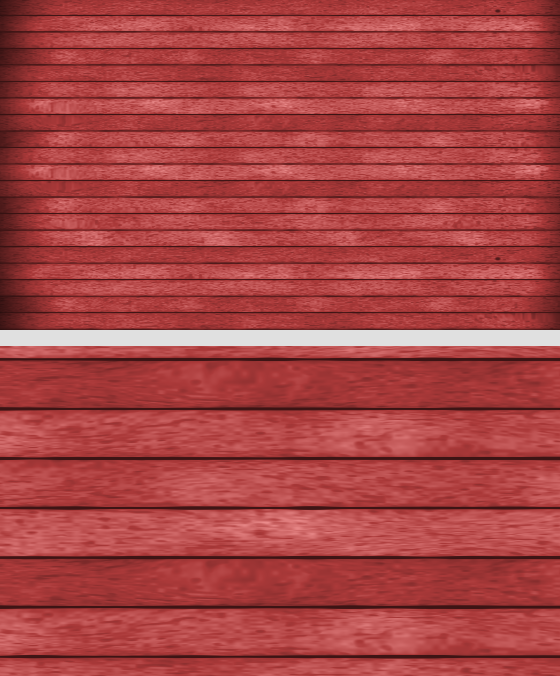
Top, the full canvas; bottom, a detail of the centre.
This texture is drawn by a Shadertoy shader. Its source:

```glsl
// Twenty red-stained horizontal boards with thin dark seams, fine grain and worn pale patches.
// Each row picks one of eleven board kinds, which seeds its tone, grain and patches;
// seams, knots and a shading of the left and right ends are laid on top.

const float BOARDS = 19.98;
const float FIRST_SEAM = 0.07;
const float SEAM_HALF_WIDTH = 0.028;
const float SEAM_TONE = 0.21;
const float PATCH_PERIOD = 4.0;

// Mean brightness of each board kind
const float BOARD_TONE[11] = float[11](
    0.675, 0.745, 0.725, 0.705, 0.675, 0.715, 0.755, 0.66, 0.72, 0.705, 0.735);

float hash(vec2 p) {
    vec3 q = fract(vec3(p.xyx) * 0.1031);
    q += dot(q, q.yzx + 33.33);
    return fract((q.x + q.y) * q.z);
}

// Value noise whose lattice repeats along x after the given period
float noise(vec2 p, float period) {
    vec2 i = floor(p), f = fract(p);
    f = f * f * (3.0 - 2.0 * f);
    float x0 = mod(i.x, period), x1 = mod(i.x + 1.0, period);
    return mix(mix(hash(vec2(x0, i.y)), hash(vec2(x1, i.y)), f.x),
               mix(hash(vec2(x0, i.y + 1.0)), hash(vec2(x1, i.y + 1.0)), f.x), f.y);
}

float noise(vec2 p) { return noise(p, 4096.0); }

// Rows repeat in groups, so equal kinds reappear further down
int boardKind(int row) {
    return row < 9 ? max(row, 0) : row < 15 ? row - 4 : min(row - 15, 10);
}

// Fine fibres with short dark pores; p is (along, across) the board
float woodGrain(vec2 p, float seed, float roughness) {
    float bend = noise(vec2(p.x * 5.0, p.y * 1.2 + seed)) - 0.5;
    vec2 q = vec2(p.x, p.y + bend * 0.7);
    float broad = noise(q * vec2(8.0, 4.0) + seed) - 0.5;
    float fibre = noise(q * vec2(45.0, 14.0) + seed * 2.0) - 0.5;
    float fine = noise(q * vec2(130.0, 27.0) + seed * 3.0) - 0.5;
    float pores = smoothstep(0.60, 0.95, noise(q * vec2(70.0, 19.0) + seed * 5.0));
    return 0.04 * broad + 0.055 * fibre + 0.10 * fine - 0.11 * roughness * pores;
}

// Worn areas: a repeating blotch, wandering wear and small pale flecks
float wear(vec2 p, float seed, float paleness) {
    float blotch = noise(vec2(p.x * 10.5, p.y * 0.8 + seed), PATCH_PERIOD) - 0.5;
    float drift = noise(vec2(p.x * 3.0, seed * 1.7)) - 0.5;
    float fleck = noise(vec2(p.x * 110.0 + p.y * 4.0, p.y * 14.0 + seed)) - 0.4;
    float pale = smoothstep(0.05, 0.4, blotch) * paleness;
    return 0.09 * blotch + 0.05 * drift + pale * (0.035 + 0.09 * fleck);
}

// Dark oval with a soft rim; offset is measured in canvas heights
float knot(vec2 offset) {
    return 1.0 - smoothstep(0.35, 1.2, length(offset / vec2(0.010, 0.006)));
}

// Darkened board ends, deepest at the left corners
float endShade(vec2 uv, float seed) {
    float middle = 1.0 - pow(abs(2.0 * uv.y - 1.0), 2.0);
    float ragged = 0.025 * (hash(vec2(seed, 4.0)) - 0.5);
    float left = smoothstep(-0.03, 0.13, uv.x + 0.035 * middle + ragged);
    float right = smoothstep(-0.03, 0.08, 1.0 - uv.x + 0.02 * middle + ragged);
    return mix(0.22, 1.0, left) * mix(0.42, 1.0, right);
}

// Stain ramp: deep maroon through red to dusty pink
vec3 stain(float tone) {
    float pink = 0.335 * tone + 0.95 * max(tone - 0.67, 0.0);
    return vec3(tone, pink, pink);
}

void mainImage(out vec4 fragColor, in vec2 fragCoord) {
    vec2 uv = fragCoord / iResolution.xy;
    float aspect = iResolution.x / iResolution.y;
    float pixel = BOARDS / iResolution.y;

    // Board coordinates, counted from the top
    float level = (1.0 - uv.y) * BOARDS + FIRST_SEAM;
    int row = int(floor(level));
    int kind = boardKind(row);
    float across = fract(level);
    float seed = float(kind) * 17.3 + 5.0;
    vec2 p = vec2(uv.x * aspect, across);

    // Wood surface
    float tone = BOARD_TONE[kind];
    float paleness = smoothstep(0.68, 0.75, tone);
    float roughness = 0.8 + 0.5 * smoothstep(0.75, 1.0, uv.x);
    tone += woodGrain(p, seed, roughness) + wear(p, seed, paleness);

    // One knot on every board of the first kind
    if (kind == 0) {
        vec2 offset = vec2((uv.x - 0.889) * aspect, (across - 0.74) / BOARDS);
        tone = mix(tone, 0.25, 0.85 * knot(offset));
    }

    // Soft shadow and slightly uneven dark seam between boards
    float edge = min(across, 1.0 - across);
    tone *= 1.0 - 0.22 * exp(-edge * 15.0);
    tone *= endShade(uv, seed);
    float seamWidth = SEAM_HALF_WIDTH + 0.018 * (noise(vec2(p.x * 25.0, floor(level + 0.5))) - 0.5);
    float seam = 1.0 - smoothstep(seamWidth - 0.5 * pixel, seamWidth + 0.5 * pixel, edge);
    tone = mix(tone, min(tone, SEAM_TONE), 0.92 * seam);

    fragColor = vec4(stain(clamp(tone, 0.03, 0.92)), 1.0);
}
```
